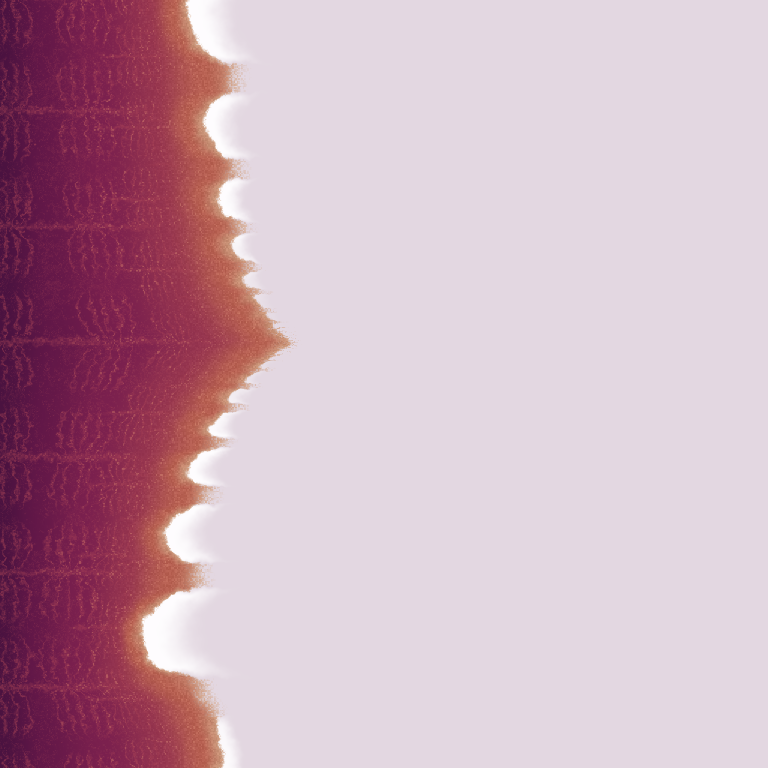
Write a WebGL 1 fragment shader that draws this background.

```glsl
precision highp float;
uniform vec2 u_resolution;

const vec2 TIP = vec2(0.378, 0.555);      // point of the central wedge
const float RATIO = 1.52;                 // growth of bays away from the tip
const float SHRINK = 0.62;                // size step between frond columns
const float ROW = 0.15;                   // spacing of the largest fronds
const vec3 PALE = vec3(0.89, 0.845, 0.882);
const vec3 GLOW = vec3(0.995, 0.99, 0.995);
const vec3 NIGHT = vec3(0.29, 0.07, 0.25);
const vec3 PLUM = vec3(0.38, 0.09, 0.28);
const vec3 WINE = vec3(0.48, 0.125, 0.305);
const vec3 BRICK = vec3(0.59, 0.21, 0.31);
const vec3 COPPER = vec3(0.72, 0.38, 0.32);
const vec3 SAND = vec3(0.80, 0.62, 0.50);
const vec3 FILAMENT = vec3(0.69, 0.28, 0.34);
const vec3 SPARK = vec3(0.86, 0.60, 0.46);

float hash(vec2 p) {
  p = fract(p * vec2(0.1031, 0.1137));
  p += dot(p, p.yx + 33.33);
  return fract((p.x + p.y) * p.x * 7.31 + p.y * 5.17);
}

float noise(vec2 p) {
  vec2 i = floor(p), f = fract(p);
  f = f * f * (3.0 - 2.0 * f);
  float low = mix(hash(i), hash(i + vec2(1.0, 0.0)), f.x);
  float high = mix(hash(i + vec2(0.0, 1.0)), hash(i + 1.0), f.x);
  return mix(low, high, f.y);
}

float fbm(vec2 p) {
  float sum = 0.0, amp = 0.5;
  for (int i = 0; i < 4; i++) {
    sum += amp * noise(p);
    p = mat2(0.8, -0.6, 0.6, 0.8) * p * 2.1 + 7.0;
    amp *= 0.5;
  }
  return sum;
}

// Shore at height y: x = outer edge, y = bay depth, z = bay profile
vec3 shore(float y) {
  float above = step(TIP.y, y);
  float d = max(abs(y - TIP.y), 0.001);
  float edge = TIP.x - mix(0.125 * (1.0 - exp(-d / 0.1)),
                           0.075 * (1.0 - exp(-d / 0.08)), above);
  float foot = (1.0 - above) * smoothstep(0.42, 0.55, d);
  float depth = d * mix(0.19, 0.14, above) * (1.0 - 0.8 * smoothstep(0.0, 0.4, foot));
  float phase = fract(log(d / mix(0.305, 0.344, above)) / log(RATIO));
  float u = (phase - 0.49) / 0.38;
  float bay = pow(max(1.0 - u * u, 0.0), 0.6);
  return vec3(edge + 0.055 * foot, depth, bay);
}

// Sheaf of arched ribs crossed by a level spine
float frond(vec2 q) {
  float h = abs(q.y);
  float u = q.x / (sqrt(h * max(1.0 - h, 0.0)) + 0.06);
  float rib = 1.0 - smoothstep(0.02, 0.26, abs(fract(u * 2.5 + 0.5) - 0.5));
  rib *= (1.0 - smoothstep(0.85, 1.1, abs(u))) * (1.0 - smoothstep(0.7, 1.0, h));
  float spine = (1.0 - smoothstep(0.0, 0.1, h)) * (1.0 - smoothstep(0.7, 1.3, abs(q.x)));
  return max(rib, spine);
}

vec3 ramp(float s) {
  vec3 c = mix(NIGHT, PLUM, smoothstep(0.0, 0.2, s));
  c = mix(c, WINE, smoothstep(0.15, 0.48, s));
  c = mix(c, BRICK, smoothstep(0.45, 0.75, s));
  c = mix(c, COPPER, smoothstep(0.7, 0.92, s));
  return mix(c, SAND, smoothstep(0.9, 1.02, s));
}

void main() {
  vec2 p = gl_FragCoord.xy / u_resolution;
  float grain = hash(floor(p * 512.0));

  // Crinkled shoreline
  vec2 crinkle = vec2(fbm(p * 65.0), fbm(p * 65.0 + 40.0)) - 0.47;
  vec3 coast = shore(p.y + 0.012 * crinkle.y);
  float edge = coast.x - coast.y * coast.z + 0.014 * crinkle.x;
  float middle = coast.x - 0.45 * coast.y;
  float local = p.x / edge;
  float s = mix(p.x / middle, local, smoothstep(0.72, 1.0, local));

  // Columns of fronds, smaller toward the shore
  vec2 hair = vec2(fbm(p * 150.0), fbm(p * 150.0 + 19.0)) - 0.47;
  float pattern = 0.0, gap = 0.98, size = ROW;
  for (int i = 0; i < 6; i++) {
    float row = (p.y - TIP.y) / size;
    vec2 q = vec2(p.x - middle * (1.0 - gap), (fract(row + 0.5) - 0.5) * size);
    q = (q + hair * size * 0.12) / (0.5 * size);
    pattern = max(pattern, frond(q));
    gap *= SHRINK;
    if (i > 0) size *= SHRINK;
  }

  // Fine branching threads and grains
  float ridge = 1.0 - abs(2.0 * fbm(p * 34.0 + 3.0 * hair) - 0.94);
  float threads = pow(clamp(ridge, 0.0, 1.0), 14.0);
  float web = max(pattern, 0.5 * threads) * (0.35 + 0.65 * grain);
  vec3 land = ramp(s);
  land = mix(land, FILAMENT, 0.55 * web * (1.0 - smoothstep(0.6, 0.95, s)));
  float sparkle = smoothstep(0.8, 1.0, grain) * (0.12 + 0.5 * pattern);
  land = mix(land, SPARK, 0.5 * sparkle * smoothstep(0.05, 0.6, s));
  land += (grain - 0.5) * 0.07 * smoothstep(0.5, 1.0, s);

  // Pale field with bright bays
  float outside = max(p.x - edge, 0.0);
  float reach = 0.01 + 1.0 * coast.y;
  float bright = smoothstep(0.1, 0.6, coast.z) * (1.0 - smoothstep(0.2 * reach, reach, outside));
  vec3 field = mix(PALE, GLOW, bright * smoothstep(0.0, 0.025, coast.y));

  // Powdery capes, crisp bays
  float soft = mix(0.017, 0.003, smoothstep(0.0, 0.5, coast.z));
  float cover = smoothstep(-soft, soft, edge - p.x + (grain - 0.5) * soft);
  gl_FragColor = vec4(mix(field, land, cover), 1.0);
}
```
